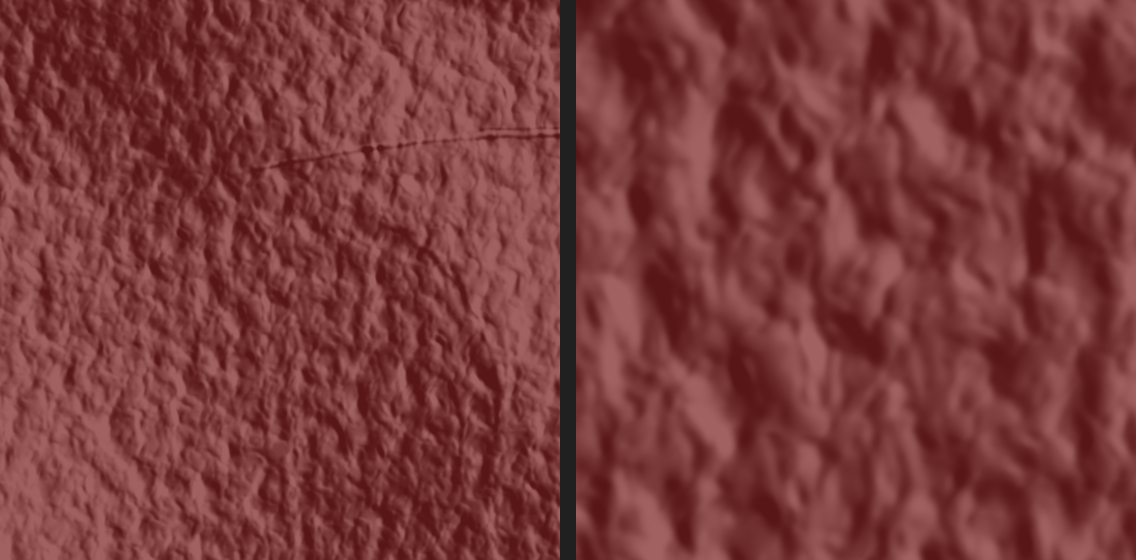
Left: the whole. Right: its middle third, enlarged.
Write a WebGL 2 fragment shader that draws this texture.

```glsl
#version 300 es
precision highp float;

uniform vec2 u_resolution;
out vec4 fragColor;

#define DARK_COLOR vec3(0.345, 0.085, 0.085)
#define LIGHT_COLOR vec3(0.630, 0.380, 0.380)
#define LIGHT_DIR normalize(vec2(-0.88, -0.38))
#define GRAIN_FREQ 21.0
#define GRAIN_STRETCH vec2(1.08, 0.88)
#define RELIEF 0.31
#define SOFTNESS 0.0029
#define WARP 0.007
#define CRACK_WIDTH 0.0038
#define TONE_CONTRAST 0.84

vec2 hashGradient(vec2 cell) {
    vec3 q = fract(vec3(cell.xyx) * vec3(0.1031, 0.1030, 0.0973));
    q += dot(q, q.yzx + 33.33);
    float angle = 6.2832 * fract((q.x + q.y) * q.z);
    return vec2(cos(angle), sin(angle));
}

float gradientNoise(vec2 p) {
    vec2 i = floor(p), f = fract(p);
    vec2 u = f * f * f * (f * (f * 6.0 - 15.0) + 10.0);
    vec2 e = vec2(0.0, 1.0);
    float a = dot(hashGradient(i), f);
    float b = dot(hashGradient(i + e.yx), f - e.yx);
    float c = dot(hashGradient(i + e.xy), f - e.xy);
    float d = dot(hashGradient(i + e.yy), f - e.yy);
    return mix(mix(a, b, u.x), mix(c, d, u.x), u.y);
}

// Rounded lumps with soft creases between them
float surfaceHeight(vec2 p) {
    p += WARP * vec2(gradientNoise(p * 23.0), gradientNoise(p * 23.0 + 41.0));
    p *= GRAIN_STRETCH;
    mat2 turn = mat2(0.8, 0.6, -0.6, 0.8);
    float height = 0.0, freq = GRAIN_FREQ, gain = 1.0;
    for (int octave = 0; octave < 3; octave++) {
        float n = gradientNoise(p * freq + float(octave) * 17.3);
        height += gain * (0.8 * n + 0.45 * sqrt(n * n + 0.006)) / freq;
        p = turn * p;
        freq *= 1.9;
        gain *= 0.76;
    }
    return height;
}

float slopeToLight(vec2 p) {
    vec2 e = SOFTNESS * LIGHT_DIR;
    return (surfaceHeight(p - e) - surfaceHeight(p + e)) / (2.0 * SOFTNESS);
}

float blob(vec2 p, vec2 center, vec2 radius) {
    vec2 d = (p - center) / radius;
    return exp(-dot(d, d));
}

float band(float d, float width) {
    return exp(-d * d / (width * width));
}

// Broad light and shade over the whole surface
float broadTone(vec2 p) {
    float tone = 0.0;
    tone += 0.42 * blob(p, vec2(0.0, 0.10), vec2(0.36, 0.40));
    tone += 0.22 * blob(p, vec2(0.05, 0.62), vec2(0.16, 0.14));
    tone += 0.25 * blob(p, vec2(0.74, 0.86), vec2(0.32, 0.16));
    tone -= 0.28 * blob(p, vec2(0.22, 0.94), vec2(0.25, 0.20));
    tone -= 0.22 * blob(p, vec2(0.36, 0.70), vec2(0.14, 0.09));
    tone -= 0.18 * blob(p, vec2(0.80, 0.10), vec2(0.26, 0.20));
    tone -= 0.40 * blob(p, vec2(0.92, 1.00), vec2(0.10, 0.03));
    return tone + 0.10 * gradientNoise(p * 6.0 + 7.0);
}

// Curved edge of the large swelling, brighter beyond it
float swellingEdge(vec2 p, float wobble) {
    vec2 q = p - vec2(0.50, 0.26);
    float d = length(q) - 0.39 + wobble;
    float angle = atan(q.y, q.x);
    float span = smoothstep(-0.15, 0.0, angle) * (1.0 - smoothstep(0.95, 1.25, angle));
    float beyond = smoothstep(-0.003, 0.012, d) * blob(p, vec2(0.98, 0.50), vec2(0.31, 0.29));
    float shade = 0.36 * band(d, 0.0055) + 0.08 * band(d, 0.04) * (1.0 - smoothstep(-0.004, 0.004, d));
    return 0.42 * beyond - span * shade;
}

// Long shallow crack with a lit lip
float crack(vec2 p, float wobble) {
    float rest = 1.0 - p.x;
    float d = p.y - 0.757 + 0.21 * rest * rest + wobble;
    float span = smoothstep(0.38, 0.50, p.x);
    float strength = 0.75 + 0.8 * gradientNoise(vec2(p.x * 14.0, 3.5));
    float lines = -0.50 * band(d, CRACK_WIDTH) + 0.16 * band(d - 0.008, CRACK_WIDTH);
    lines -= 0.25 * smoothstep(0.80, 0.90, p.x) * band(d - 0.014, 0.7 * CRACK_WIDTH);
    return span * strength * lines;
}

void main() {
    vec2 p = gl_FragCoord.xy / u_resolution;
    float wobble = 0.010 * gradientNoise(p * 24.0 + 5.0);

    float tone = 0.42 + TONE_CONTRAST * (broadTone(p) + swellingEdge(p, wobble));
    tone += crack(p, 0.5 * wobble);
    float calm = 1.0 - 0.3 * smoothstep(0.55, 0.85, tone);
    tone += RELIEF * calm * slopeToLight(p);

    // Soft limits keep the brightest and darkest parts flat
    float shade = smoothstep(-0.12, 1.06, tone);
    fragColor = vec4(mix(DARK_COLOR, LIGHT_COLOR, shade), 1.0);
}
```
